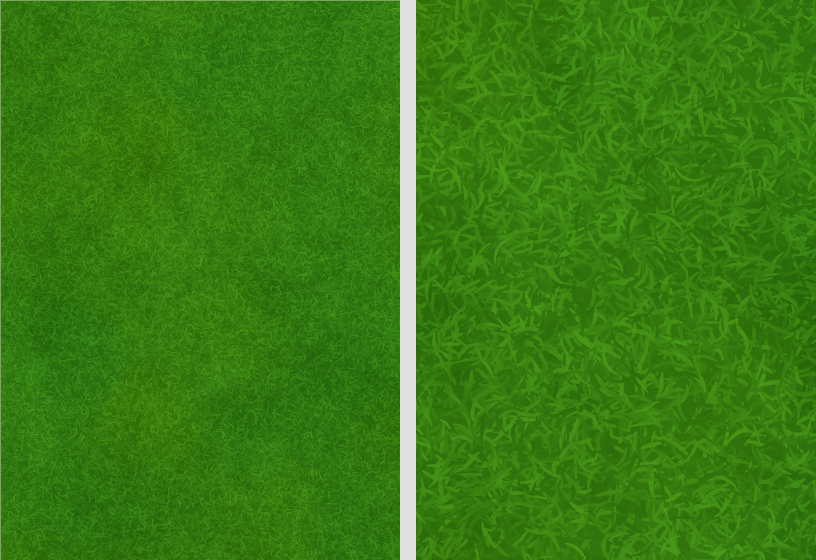
Left, the full canvas; right, a detail of the centre.
Give the GLSL for this texture, as a Shadertoy shader.

```glsl
const vec3 SHADOW_GREEN = vec3(0.13, 0.36, 0.02);
const vec3 BRIGHT_GREEN = vec3(0.29, 0.61, 0.10);
const vec3 PALE_RIM = vec3(0.51, 0.67, 0.40);
const vec3 WARM_SHIFT = vec3(0.05, 0.012, -0.03);
const int BLADE_LAYERS = 5;
const float BLADE_CELLS = 108.0;

vec4 hash42(vec2 p) {
    vec4 q = fract(p.xyxy * vec4(0.1031, 0.1030, 0.0973, 0.1099));
    q += dot(q, q.wzxy + 33.33);
    return fract((q.xxyz + q.yzzw) * q.zywx);
}

mat2 rotation(float angle) {
    float c = cos(angle), s = sin(angle);
    return mat2(c, s, -s, c);
}

// Soft cellular noise: jittered cell shades blended by distance
float softCells(vec2 p, float salt) {
    vec2 cell = floor(p);
    float sum = 0.0, total = 0.0;
    for (int y = -1; y <= 1; y++) {
        for (int x = -1; x <= 1; x++) {
            vec2 id = cell + vec2(x, y);
            vec4 rnd = hash42(id + salt);
            vec2 d = p - id - rnd.xy;
            float weight = exp(-5.0 * dot(d, d));
            sum += weight * rnd.z;
            total += weight;
        }
    }
    return sum / total - 0.5;
}

// Coverage of one bent, tapering blade along the x axis
float bladeMask(vec2 p, float halfLength, float halfWidth, float bend, float blur) {
    p.y += bend * p.x * p.x;
    float along = clamp(p.x, -halfLength, halfLength);
    float taper = mix(1.0, 0.55, abs(along) / halfLength);
    float d = length(p - vec2(along, 0.0)) - halfWidth * taper;
    return 1.0 - smoothstep(-blur, blur, d);
}

// Lay one scattered layer of blades over the tone below
float addBlades(float tone, vec2 p, float salt, float blur) {
    vec2 cell = floor(p);
    for (int y = -1; y <= 1; y++) {
        for (int x = -1; x <= 1; x++) {
            vec2 id = cell + vec2(x, y);
            vec4 place = hash42(id + salt);
            vec4 look = hash42(id + salt + 57.3);
            vec2 local = rotation(place.z * 6.2832) * (p - id - place.xy);
            float halfLength = mix(0.4, 0.9, place.w);
            float halfWidth = mix(0.10, 0.16, look.y);
            float mask = bladeMask(local, halfLength, halfWidth, look.z - 0.5, blur);
            tone = mix(tone, mix(0.18, 0.88, look.x), mask * 0.85);
        }
    }
    return tone;
}

void mainImage(out vec4 fragColor, in vec2 fragCoord) {
    vec2 uv = fragCoord / iResolution.y;
    float blur = 0.6 * BLADE_CELLS / iResolution.y;

    // Interwoven grass blades
    float tone = 0.28;
    for (int i = 0; i < BLADE_LAYERS; i++) {
        float layer = float(i);
        vec2 p = rotation(layer * 1.3) * uv * BLADE_CELLS + layer * 7.7;
        tone = addBlades(tone, p, 11.0 + layer * 31.7, blur);
    }

    // Mottled patches, from broad to clumpy
    tone += 0.13 * softCells(uv * 5.0, 3.0);
    tone += 0.14 * softCells(uv * 14.0, 19.0);
    tone += 0.16 * softCells(uv * 40.0, 43.0);

    // Grass colour with gentle warm and cool areas
    vec3 color = mix(SHADOW_GREEN, BRIGHT_GREEN, clamp(tone, 0.0, 1.1));
    color += WARM_SHIFT * softCells(uv * 6.0, 71.0);

    // Thin pale rim along the left and top
    float edge = min(uv.x, 1.0 - uv.y);
    float rim = 1.0 - smoothstep(0.001, 0.0029, edge);
    color = mix(color, PALE_RIM, 0.9 * rim);

    fragColor = vec4(clamp(color, 0.0, 1.0), 1.0);
}
```
